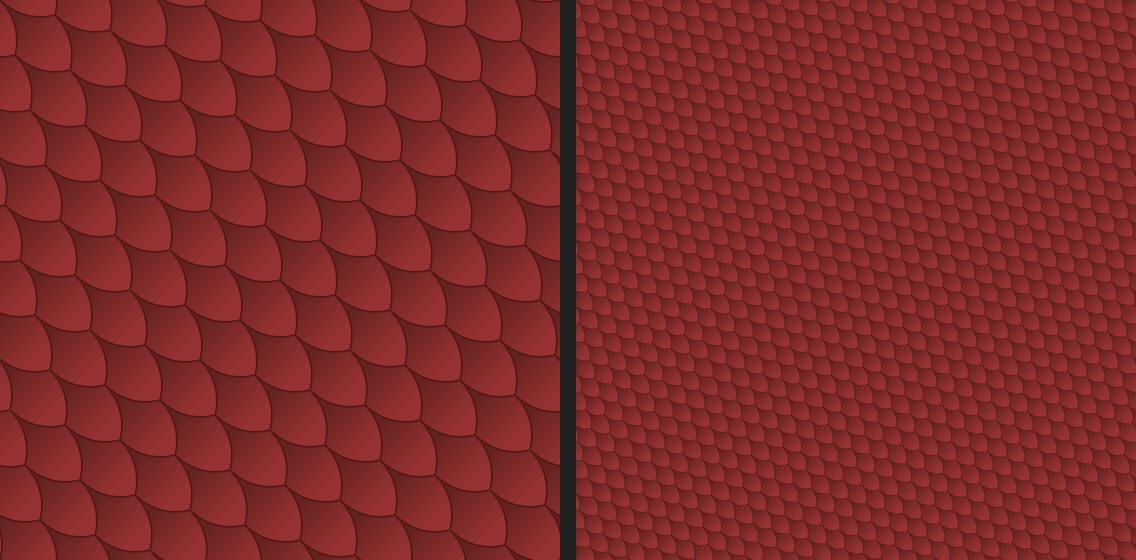
Left, the tile; right, the same tile 3 across and 3 down.
Give the GLSL for this pattern, as a WebGL 1 fragment shader.

```glsl
precision highp float;
// Diagonal rows of overlapping pointed scales with a shaded face and a dark rim.

#define ROWS 8.0            // rows of scales met along one canvas edge
#define COLUMNS 7.0         // scale widths met along one canvas edge
#define RIM_HALF_WIDTH 0.015 // in scale widths
#define SHADE_START -0.45   // height where the face is darkest
#define SHADE_END 0.55      // height where the face is brightest
#define DARK_RED vec3(0.40, 0.133, 0.133)
#define BRIGHT_RED vec3(0.59, 0.195, 0.195)
#define RIM_RED vec3(0.31, 0.095, 0.095)

uniform vec2 u_resolution;

// Row spacing in scale widths, after the 45 degree turn.
const float ROW_HEIGHT = COLUMNS / ROWS;

// Signed distance to an arch of unit width: base corners at x = +-0.5, tip at ROW_HEIGHT.
float archDistance(vec2 p) {
  float radius = 0.25 + ROW_HEIGHT * ROW_HEIGHT;
  return length(vec2(abs(p.x) + radius - 0.5, p.y)) - radius;
}

void main() {
  vec2 uv = gl_FragCoord.xy / u_resolution;
  vec2 pos = vec2(uv.x, 1.0 - uv.y);

  // Rows advance toward the lower right; columns run across them.
  float along = ROWS * (pos.x + pos.y);
  float across = COLUMNS * (pos.x - pos.y);
  float row = floor(along);

  // Each row is shifted by half a scale.
  float side = fract(across - 0.5 * row) - 0.5;
  float height = (along - row) * ROW_HEIGHT;
  float edge = archDistance(vec2(side, height));

  // Pixel size in scale widths.
  float pixel = COLUMNS * 1.41421356 / min(u_resolution.x, u_resolution.y);

  // Outside the arch the next row shows from underneath.
  float underneath = smoothstep(-0.5 * pixel, 0.5 * pixel, edge);
  float faceHeight = height - ROW_HEIGHT * underneath;
  float shade = clamp((faceHeight - SHADE_START) / (SHADE_END - SHADE_START), 0.0, 1.0);
  vec3 color = mix(DARK_RED, BRIGHT_RED, shade);

  // Rim around every scale.
  float rim = 1.0 - smoothstep(-0.6 * pixel, 0.6 * pixel, abs(edge) - RIM_HALF_WIDTH);
  color = mix(color, RIM_RED, rim);

  gl_FragColor = vec4(color, 1.0);
}
```
